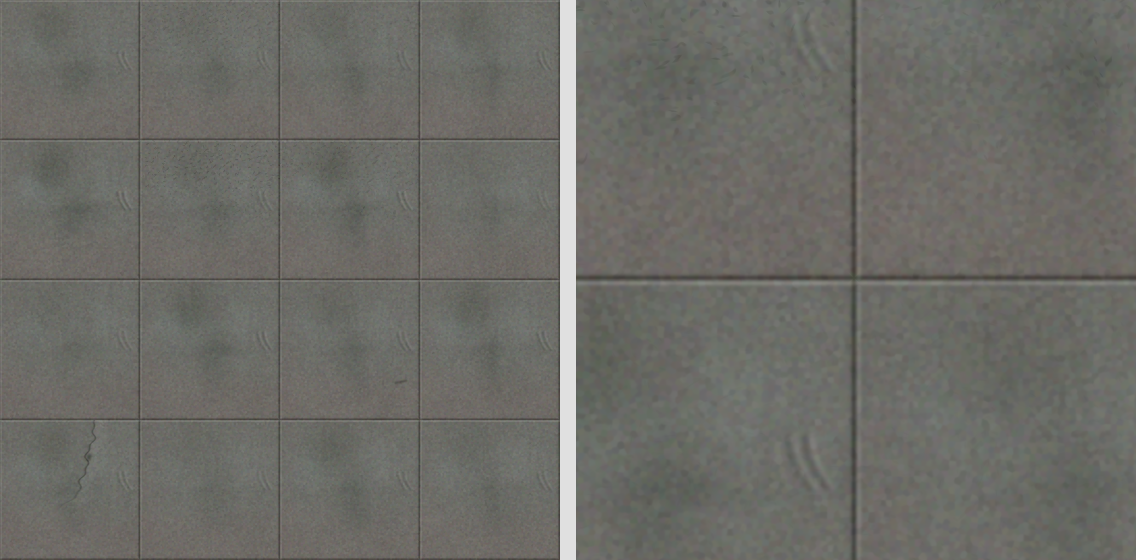
Left, the full canvas; right, a detail of the centre.
This texture is drawn by a Shadertoy shader. Its source:

```glsl
// Draws a four by four grid of worn grey stone tiles with stains, fine grain, bevelled seams and one crack.

const float TILES = 4.0;
const vec3 STONE = vec3(0.423, 0.424, 0.403);
const vec3 STAIN = vec3(0.075, 0.070, 0.080);
const vec3 SHADE = vec3(0.055, 0.046, 0.048);
const vec3 BLOOM = vec3(0.018, 0.029, 0.032);
const vec3 WARMTH = vec3(0.012, -0.004, -0.002);

// Stain strength: one column per row of tiles, from the bottom up
const mat4 STAIN_AMOUNT = mat4(
    0.65, 0.30, 0.70, 0.45,
    0.35, 0.90, 0.50, 0.85,
    1.00, 0.45, 0.95, 0.20,
    0.65, 0.30, 0.45, 0.60);

vec3 hash3(vec2 p) {
    vec3 q = fract(p.xyx * vec3(0.1031, 0.1030, 0.0973));
    q += dot(q, q.yxz + 33.33);
    return fract((q.xxy + q.yzz) * q.zyx);
}

// Soft cellular noise: blended random colour in xyz, nearest distance in w
vec4 cellular(vec2 p) {
    vec2 cell = floor(p);
    vec4 sum = vec4(0.0);
    float nearest = 4.0;
    for (int j = -1; j <= 1; j++)
    for (int i = -1; i <= 1; i++) {
        vec2 id = cell + vec2(i, j);
        vec3 h = hash3(id);
        vec2 d = id + 0.15 + 0.7 * h.xy - p;
        float w = exp(-5.0 * dot(d, d));
        sum += w * vec4(hash3(id + 57.0), 1.0);
        nearest = min(nearest, length(d));
    }
    return vec4(sum.xyz / sum.w, nearest);
}

// Layered, rotated sines, roughly -1 to 1
float mottle(vec2 p) {
    float sum = 0.0, amp = 0.5;
    for (int i = 0; i < 5; i++) {
        p = mat2(1.3, 1.1, -1.1, 1.3) * p + 1.7;
        p += 0.7 * sin(p.yx * 0.8);
        sum += amp * sin(p.x) * cos(p.y);
        amp *= 0.65;
    }
    return sum;
}

float line(float d, float width) { return exp(-d * d / (width * width)); }

float spot(vec2 p, vec2 centre, vec2 radius) {
    vec2 q = (p - centre) / radius;
    return exp(-dot(q, q));
}

float segment(vec2 p, vec2 a, vec2 b) {
    vec2 ab = b - a;
    return length(p - a - ab * clamp(dot(p - a, ab) / dot(ab, ab), 0.0, 1.0));
}

// Clouds, stains and streaks within a tile
vec3 patina(vec2 p, vec2 id, float amount) {
    float cloud = mottle(p * 4.0 + 0.3 * id);
    vec2 q = p + 0.06 * vec2(cloud, mottle(p * 5.0 + 7.0));
    float streak = 0.5 + 0.5 * sin(p.x * 55.0 + 2.0 * sin(p.x * 23.0));
    float stain = spot(q, vec2(0.36, 0.80), vec2(0.15, 0.17));
    float shade = spot(q, vec2(0.52, 0.42), vec2(0.09, 0.17))
                + 0.5 * spot(q, vec2(0.58, 0.48), vec2(0.33, 0.05));
    float bloom = spot(q, vec2(0.22, 0.66), vec2(0.20, 0.13)) * (0.4 + amount)
                + spot(q, vec2(0.72, 0.68), vec2(0.20, 0.20)) * (0.4 + 0.6 * streak);
    float warm = smoothstep(0.45, 0.15, q.y) + 0.6 * spot(q, vec2(0.04, 0.5), vec2(0.08, 0.4));
    return 0.012 * cloud + BLOOM * bloom + WARMTH * warm
         - STAIN * stain * amount * (0.85 + 0.4 * cloud)
         - SHADE * shade * (0.35 + 0.5 * amount);
}

// Two short raised nicks near the right side
float nicks(vec2 p) {
    float relief = 0.0;
    for (int i = 0; i < 2; i++) {
        vec2 a = vec2(0.855 + 0.04 * float(i), 0.63);
        vec2 b = a + vec2(0.05, -0.12);
        vec2 bent = p + vec2(0.012 * sin((p.y - 0.5) * 24.0), 0.0);
        relief += 0.045 * line(segment(bent, a, b), 0.009)
                - 0.050 * line(segment(bent + vec2(0.016, 0.006), a, b), 0.010);
    }
    return relief;
}

// Jagged fracture with a chip and a paler right side
float fracture(vec2 p) {
    float jag = 0.014 * sin(p.y * 31.0) + 0.009 * sin(p.y * 73.0 + 1.0);
    float x = 0.57 + 0.24 * max(p.y - 0.5, 0.0) - 1.05 * max(0.5 - p.y, 0.0) + jag;
    float d = (p.x - x) * (p.y < 0.5 ? 0.7 : 1.0);
    float reach = smoothstep(0.28, 0.62, p.y);
    float pale = smoothstep(0.0, 0.012, d) * smoothstep(0.13, 0.02, d);
    return reach * (0.03 * pale - 0.10 * line(d, 0.008))
         - 0.16 * spot(p, vec2(0.637, 0.735), vec2(0.018, 0.024));
}

// Dark and light flanks of the seams, lit from the upper left
float seams(vec2 p) {
    vec2 s = (p - step(0.5, p)) * vec2(1.0, -1.0);
    float dark = max(line(s.x + 0.005, 0.007), line(s.y + 0.005, 0.007));
    float light = max(0.7 * line(s.x - 0.007, 0.007), line(s.y - 0.007, 0.007));
    float soft = max(line(s.x, 0.022), line(s.y, 0.022));
    return 0.10 * light - 0.13 * dark - 0.02 * soft;
}

void mainImage(out vec4 fragColor, in vec2 fragCoord) {
    vec2 uv = fragCoord / iResolution.xy;
    vec2 id = min(floor(uv * TILES), TILES - 1.0);
    vec2 p = uv * TILES - id;
    float amount = STAIN_AMOUNT[int(id.y)][int(id.x)];

    vec3 color = STONE + patina(p, id, amount);

    // Coloured grain and sparse pits
    vec3 grain = cellular(uv * 290.0).xyz - 0.5;
    color += 0.035 * grain + 0.045 * dot(grain, vec3(0.333));
    float pitted = smoothstep(1.1, 0.4, distance(id, vec2(1.4, 2.4)));
    float pit = smoothstep(0.22, 0.08, cellular(uv * vec2(75.0, 95.0) + mottle(uv * 40.0)).w);
    color -= 0.05 * pit * (0.15 + pitted * smoothstep(0.3, 0.8, p.y + 0.3 * mottle(p * 6.0)));

    // Damage and joints
    color += nicks(p) * (0.5 + 0.5 * amount);
    if (id == vec2(0.0)) color += fracture(p);
    if (id == vec2(2.0, 1.0)) color -= 0.09 * line(segment(p, vec2(0.83, 0.265), vec2(0.90, 0.28)), 0.010);
    color += seams(p);

    fragColor = vec4(color, 1.0);
}
```
